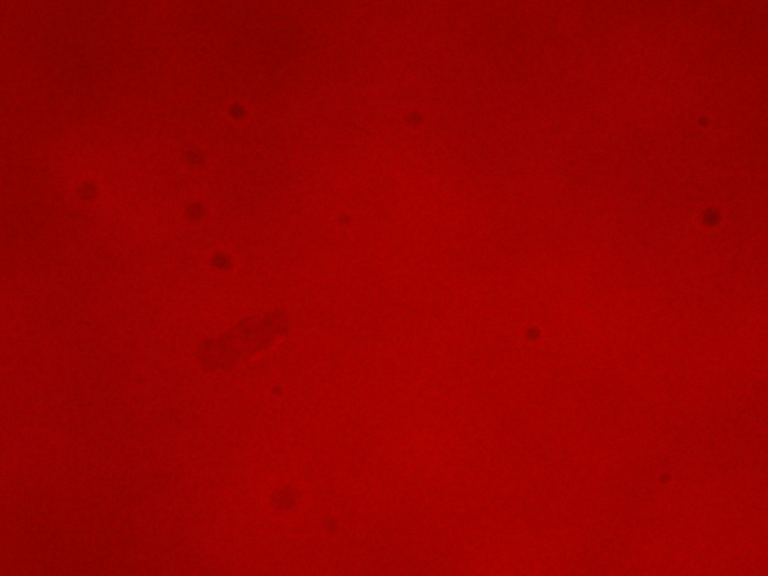
Reproduce this texture procedurally as a Shadertoy shader.

```glsl
// Deep red micrograph field: uneven light, soft dark specks, one faint cell and fine grain.

float hash(vec2 p) {
    vec3 q = fract(p.xyx * vec3(0.1031, 0.1030, 0.0973));
    q += dot(q, q.yzx + 33.33);
    return fract((q.x + q.y) * q.z);
}

float noise(vec2 p) {
    vec2 i = floor(p), f = fract(p);
    f = f * f * (3.0 - 2.0 * f);
    return mix(mix(hash(i), hash(i + vec2(1, 0)), f.x),
               mix(hash(i + vec2(0, 1)), hash(i + vec2(1, 1)), f.x), f.y);
}

float cloud(vec2 p) {
    float sum = 0.0, weight = 0.5;
    for (int i = 0; i < 3; i++) {
        sum += weight * (noise(p) - 0.5);
        p = mat2(1.6, 1.2, -1.2, 1.6) * p + 7.3;
        weight *= 0.5;
    }
    return sum;
}

// Broad lamp falloff with smoky patches and diagonal streaks
float illumination(vec2 p) {
    float light = 0.643 - 0.105 * smoothstep(0.05, 1.1, distance(p, vec2(0.85, 0.3)));
    light -= 0.03 * smoothstep(0.5, 1.0, p.y);
    light += 0.12 * cloud(p * 4.5 + 11.0);
    vec2 along = vec2(p.x - p.y, p.x + p.y) * vec2(2.0, 7.0);
    float upperLeft = smoothstep(0.9, 0.1, p.x) * smoothstep(0.3, 0.8, p.y);
    return light + 0.05 * upperLeft * (noise(along + 5.0) - 0.5);
}

// Out-of-focus specks: dark cores with a thin pale halo
float specks(vec2 p, float aspect) {
    float shade = 0.0;
    for (int i = 0; i < 15; i++) {
        float id = float(i) + 1.0;
        vec2 center = vec2(hash(vec2(id, 3.7)) * aspect, 0.08 + 0.84 * hash(vec2(id, 9.2)));
        float size = mix(0.009, 0.026, pow(hash(vec2(id, 15.1)), 1.5));
        float depth = mix(0.03, 0.12, hash(vec2(id, 21.4)));
        float d = length((p - center) * vec2(0.9, 1.0)) / size;
        d += 0.4 * (noise(p * 90.0 + id) - 0.5);
        shade -= depth * smoothstep(1.25, 0.35, d);
        shade += 0.2 * depth * exp(-7.0 * (d - 1.5) * (d - 1.5));
    }
    return shade;
}

// Tilted, lumpy cell with a dark outline and a soft bright lower edge
float cell(vec2 p) {
    vec2 q = p - vec2(0.425, 0.41);
    q = vec2(0.92 * q.x + 0.39 * q.y, 0.92 * q.y - 0.39 * q.x);
    float d = length(vec2(max(abs(q.x) - 0.054, 0.0), q.y)) - 0.027;
    d += 0.02 * (noise(p * 45.0) - 0.5);
    float body = smoothstep(0.008, -0.008, d);
    float lumps = noise(p * 75.0 + 4.0);
    float outline = exp(-pow(d / 0.005, 2.0));
    float curve = q.y + 0.034 - 2.0 * q.x * q.x;
    float glint = exp(-pow(curve / 0.007, 2.0)) * smoothstep(-0.05, 0.02, q.x)
                * smoothstep(0.1, 0.05, q.x);
    float shadow = exp(-pow((curve + 0.02) / 0.01, 2.0)) * smoothstep(0.1, 0.0, abs(q.x));
    return -body * (0.005 + 0.075 * lumps) - 0.035 * outline + 0.06 * glint - 0.015 * shadow;
}

void mainImage(out vec4 fragColor, in vec2 fragCoord) {
    vec2 p = fragCoord / iResolution.y;
    float aspect = iResolution.x / iResolution.y;
    float red = illumination(p) + specks(p, aspect) + cell(p);

    // Sensor grain, fine over slightly coarser
    red += 0.043 * (noise(p * 300.0) - 0.5) + 0.025 * (noise(p * 130.0 + 40.0) - 0.5);
    float green = 0.016 * noise(p * 260.0 + 80.0);
    float blue = 0.006 * noise(p * 210.0 + 130.0);
    fragColor = vec4(red, green, blue, 1.0);
}
```
